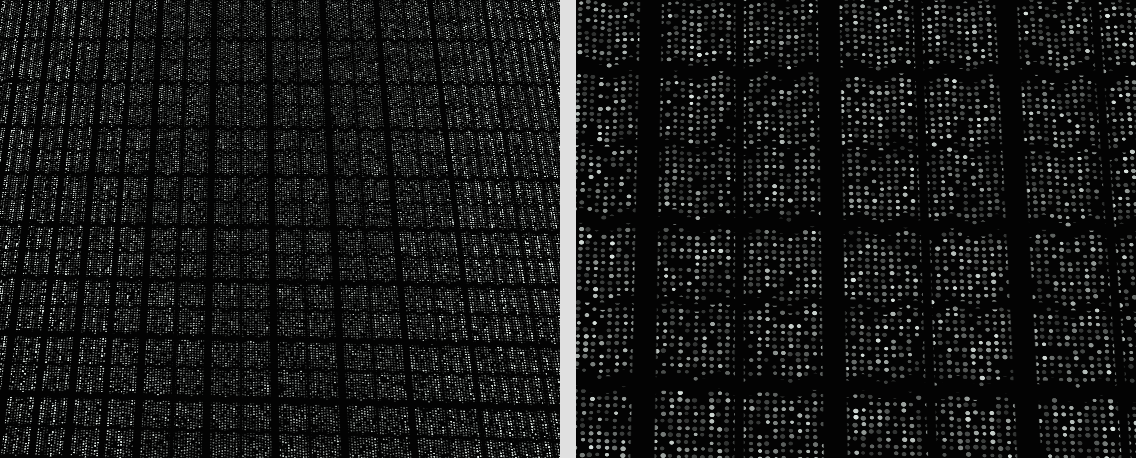
Left, the full canvas; right, a detail of the centre.
A Shadertoy shader for this pattern:

```glsl
// Dark woven mesh seen in slight perspective: pale pin dots in zigzag rows,
// split into plaid cells by wide and narrow black bands.
// A projective map gives cloth coordinates; dots and bands repeat with fract.

const float THREADS = 24.0;                      // dots per cell, each way
const vec3 GROUND = vec3(0.010, 0.011, 0.010);
const vec3 THREAD = vec3(0.93, 0.97, 0.95);

// Sine-free hash of a lattice point, 0 to 1.
float hash21(vec2 p) {
    vec3 q = fract(vec3(p.xyx) * 0.1031);
    q += dot(q, q.yzx + 33.33);
    return fract((q.x + q.y) * q.z);
}

// Smooth value noise.
float valueNoise(vec2 p) {
    vec2 i = floor(p);
    vec2 f = fract(p);
    f = f * f * (3.0 - 2.0 * f);
    float low = mix(hash21(i), hash21(i + vec2(1.0, 0.0)), f.x);
    float high = mix(hash21(i + vec2(0.0, 1.0)), hash21(i + 1.0), f.x);
    return mix(low, high, f.y);
}

// Triangle wave of period 1, from -1 to 1.
float triangle(float t) {
    return 4.0 * abs(fract(t) - 0.5) - 1.0;
}

// Height of one cell at a given depth (0 = top edge, 1 = bottom edge).
float cellSize(float depth) {
    return 0.1174 + 0.0351 * depth;
}

// Canvas position (height units, y down) to plaid cell coordinates.
vec2 clothCoords(vec2 p) {
    float depth = p.y - 0.03 * p.y * (p.x - 0.6);
    float across = (p.x - 0.586 - 0.016 * p.y) / cellSize(p.y);
    return vec2(across, 4.52 / cellSize(depth) - 0.52);
}

// 0 inside a band centred on each integer, 1 outside.
float outsideBand(float t, float halfWidth, float blur) {
    float d = abs(fract(t + 0.5) - 0.5);
    return smoothstep(halfWidth - blur, halfWidth + blur, d);
}

// One wide band per cell and a narrow one halfway.
float plaidGap(float t, float wide, float narrow, float blur) {
    return outsideBand(t, wide, blur) * outsideBand(t + 0.5, narrow, blur);
}

// Round pin dots with uneven size and brightness.
float pinDots(vec2 g, float blur) {
    vec2 id = floor(g);
    float chance = hash21(id);
    float tone = hash21(id + 71.0);
    vec2 jitter = 0.22 * (vec2(tone, hash21(id + 19.0)) - 0.5);
    float radius = mix(0.22, 0.34, chance);
    float d = length(fract(g) - 0.5 - jitter);
    float dotMask = 1.0 - smoothstep(radius - blur, radius + blur, d);
    return dotMask * mix(0.25, 0.95, tone * tone) * step(0.12, chance);
}

void mainImage(out vec4 fragColor, in vec2 fragCoord) {
    vec2 p = fragCoord / iResolution.y;
    p.y = 1.0 - p.y;
    vec2 cloth = clothCoords(p);
    float pixel = 1.0 / (cellSize(p.y) * iResolution.y);

    // Zigzag rows, flatter toward the bottom; odd columns are staggered.
    float column = floor(cloth.x * THREADS);
    float zigzag = triangle(column / 6.0) * mix(1.3, 0.4, p.y);
    float row = cloth.y * THREADS + zigzag;
    float stagger = 0.5 * mod(column, 2.0);
    float light = pinDots(vec2(cloth.x * THREADS, row + stagger),
                          0.5 * pixel * THREADS);

    // Bands: columns thin out to the right, rows thin out to the top.
    float right = smoothstep(0.75, 1.2, p.x);
    float left = 1.0 - smoothstep(0.1, 0.55, p.x);
    light *= plaidGap(cloth.x, mix(0.062, 0.022, right),
                      mix(0.024, 0.012, right) + 0.022 * left, pixel);
    light *= plaidGap(row / THREADS, mix(0.034, 0.062, p.y),
                      mix(0.016, 0.030, p.y), pixel);

    // Bright lengthwise streaks gather toward both sides.
    float side = smoothstep(0.12, 0.6, abs(p.x - 0.62));
    float ridge = 0.5 + 0.5 * triangle(cloth.x * 6.0 + 0.5);
    float streak = 0.3 + 1.7 * ridge * ridge;
    light *= mix(0.85, 1.35 * streak, side);

    // Patchy wear in the cloth.
    light *= 0.75 + 0.5 * valueNoise(cloth * vec2(9.0, 5.0));

    fragColor = vec4(GROUND + THREAD * min(light, 0.9), 1.0);
}
```
